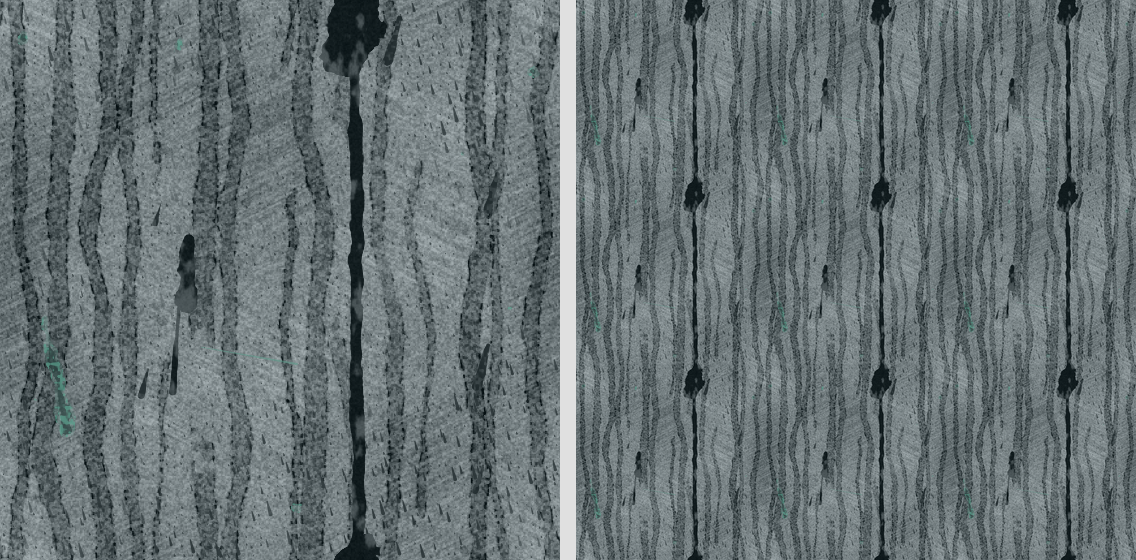
Left: one tile. Right: repeated 3 by 3.
Write a WebGL 1 fragment shader that draws this texture.

```glsl
precision highp float;
uniform vec2 u_resolution;

const float STREAKS = 15.0;
const float SOFT = 0.0012;
const vec3 STEEL_TINT = vec3(-0.04, 0.0, 0.01);
const vec3 VERDIGRIS = vec3(0.36, 0.62, 0.55);

vec2 hash(vec2 p) {
  vec3 q = fract(p.xyx * vec3(0.1031, 0.1030, 0.0973));
  q += dot(q, q.yzx + 33.33);
  return fract((q.xx + q.yz) * q.zy);
}

// Shortest offset on the repeating canvas
vec2 wrap(vec2 d) { return d - floor(d + 0.5); }

float lattice(vec2 cell, vec2 freq) {
  return hash(floor(mod(cell + 0.5, freq)) + freq * 3.1).x;
}

// Value noise that wraps after freq cells
float noise(vec2 uv, vec2 freq) {
  vec2 q = uv * freq, c = floor(q), f = fract(q);
  f = f * f * (3.0 - 2.0 * f);
  float low = mix(lattice(c, freq), lattice(c + vec2(1, 0), freq), f.x);
  float high = mix(lattice(c + vec2(0, 1), freq), lattice(c + 1.0, freq), f.x);
  return mix(low, high, f.y);
}

float fbm(vec2 uv, vec2 freq) {
  float sum = 0.0, amp = 0.533;
  for (int i = 0; i < 4; i++) {
    sum += amp * noise(uv, freq);
    freq *= 2.0;
    amp *= 0.5;
  }
  return sum;
}

float fill(float d) { return 1.0 - smoothstep(-SOFT, SOFT, d); }

// Tapered capsule, thick at the tail of its axis
float drop(vec2 q, vec2 axis, float radius) {
  float t = clamp(dot(q, axis) / dot(axis, axis) + 0.5, 0.0, 1.0);
  return length(q - axis * (t - 0.5)) - radius * mix(1.0, 0.35, t);
}

// One jittered drop per cell, kept by chance
float scatter(vec2 uv, vec2 grid, float keep, vec2 axis, float radius) {
  vec2 cell = mod(floor(uv * grid), grid);
  vec2 place = hash(cell + grid), trait = hash(cell + grid * 2.3 + 17.0);
  vec2 q = (fract(uv * grid) - 0.5 - (place - 0.5) * 0.5) / grid;
  float size = mix(0.4, 1.0, trait.x);
  return trait.y > keep ? 1.0 : drop(q, axis * size, radius * size);
}

// Runs of old paint: x is the body, y the crusted rim
vec2 streaks(vec2 uv, float ragged) {
  vec2 result = vec2(0.0);
  for (float i = 0.0; i < STREAKS; i++) {
    vec2 shape = hash(vec2(i, 4.0)), span = hash(vec2(i, 23.0));
    vec2 track = vec2(uv.y, i / STREAKS);
    float bend = (noise(track, vec2(5.0, STREAKS)) - 0.5) * 0.04
               + (noise(track, vec2(28.0, STREAKS)) - 0.5) * 0.006;
    float center = (i + 0.2 + 0.6 * shape.x) / STREAKS + bend;
    float width = mix(0.004, 0.019, shape.y) * (0.75 + 0.5 * noise(track, vec2(13.0, STREAKS)));
    vec2 off = abs(wrap(uv - vec2(center, span.x)));
    float reach = mix(0.22, 0.8, span.y);
    float mask = 1.0 - smoothstep(reach - 0.015, reach, off.y + ragged * 0.2);
    float d = off.x - width + ragged * 0.012;
    float body = fill(d) * mix(0.65, 1.0, shape.x);
    float rim = 1.0 - smoothstep(0.0, 0.0045, abs(d));
    result = max(result, vec2(body, rim) * mask);
  }
  return result;
}

void main() {
  vec2 uv = gl_FragCoord.xy / u_resolution;
  float cloud = fbm(uv, vec2(4.0, 3.0));
  float ragged = fbm(uv, vec2(45.0, 30.0)) - 0.5;
  float grain = noise(uv, vec2(250.0)) + noise(uv, vec2(430.0)) - 1.0;
  float grit = smoothstep(0.45, 0.75, noise(uv, vec2(210.0, 180.0)));

  // Worn metal: clouds, grain, embossed bumps, brushed scratches
  float relief = ragged + 0.5 - fbm(uv + vec2(-0.002, 0.003), vec2(45.0, 30.0));
  vec2 falling = vec2(uv.x + 2.0 * uv.y, 2.0 * uv.x - uv.y);
  vec2 rising = vec2(uv.x - 2.0 * uv.y, 2.0 * uv.x + uv.y);
  float brushed = (noise(falling, vec2(110.0, 5.0)) - 0.5) * smoothstep(0.4, 0.65, cloud)
                + (noise(rising, vec2(130.0, 4.0)) - 0.5) * smoothstep(0.55, 0.35, cloud);
  float tone = 0.525 + (cloud - 0.5) * 0.3 + grain * 0.13 + relief * 0.22 + brushed * 0.12;

  // Streaks with pitted bodies
  vec2 run = streaks(uv, ragged);
  tone -= run.x * (0.115 + 0.13 * grit) + run.y * (0.04 + 0.19 * grit);

  // Pale stains, specks, slanted drips and long runs
  float cluster = smoothstep(0.38, 0.6, fbm(uv, vec2(3.0, 2.0)));
  float stain = fill(scatter(uv, vec2(15.0, 13.0), 0.35, vec2(0.001, 0.006), 0.011) + ragged * 0.006);
  float specks = fill(scatter(uv, vec2(72.0, 56.0), 0.45, vec2(-0.001, 0.003), 0.0019));
  float drips = max(fill(scatter(uv, vec2(30.0, 16.0), 0.6, vec2(-0.006, 0.023), 0.0036)),
                    fill(scatter(uv, vec2(37.0, 21.0), 0.5, vec2(-0.004, 0.016), 0.003)));
  float longRuns = fill(scatter(uv, vec2(5.0, 4.0), 0.28, vec2(0.024, 0.09), 0.010) + ragged * 0.008);
  tone -= stain * 0.08;
  tone = mix(tone, 0.2, max(specks * 0.75, drips * mix(0.25, 0.9, cluster)));
  tone = mix(tone, 0.15 + 0.12 * grit, longRuns * 0.9);

  // Tar: a full-height band, a ragged clot and a hanging blot
  float sway = (noise(vec2(uv.y, 0.0), vec2(6.0, 1.0)) - 0.5) * 0.01;
  vec2 band = abs(wrap(uv - vec2(0.638 + sway, 0.0)));
  float tar = band.x - 0.011 - 0.014 * smoothstep(0.05, 0.0, band.y) + ragged * 0.012;
  float clot = length(wrap(uv - vec2(0.632, 0.955)) * vec2(1.0, 0.8)) - 0.043;
  tar = min(tar, clot + (fbm(uv, vec2(16.0)) - 0.5) * 0.13);
  tar = min(tar, drop(wrap(uv - vec2(0.335, 0.52)), vec2(0.004, 0.11), 0.021) + ragged * 0.02);
  tar = min(tar, drop(wrap(uv - vec2(0.315, 0.39)), vec2(0.012, 0.18), 0.006) + ragged * 0.005);
  float flake = smoothstep(0.5, 0.72, fbm(uv, vec2(42.0, 24.0)));
  tone = mix(tone, 0.085 + 0.24 * flake + grain * 0.03, fill(tar) * 0.95);

  // Verdigris crack and spots, and one fine pale scratch
  float crack = drop(wrap(uv - vec2(0.1, 0.33)), vec2(-0.045, 0.2), 0.013) + ragged * 0.03;
  float spots = scatter(uv, vec2(8.0, 6.0), 0.2, vec2(0.003, 0.008), 0.011) + ragged * 0.03;
  float scratch = drop(wrap(uv - vec2(0.445, 0.365)), vec2(-0.17, 0.03), 0.0018);
  float patina = fill(min(crack, spots)) * (0.2 + 0.6 * grit);
  tone = mix(tone, 0.12, fill(min(crack, spots) + 0.006) * 0.6);

  vec3 color = clamp(tone, 0.06, 0.68) + STEEL_TINT;
  color = mix(color, VERDIGRIS, max(patina, fill(scratch) * 0.55));
  gl_FragColor = vec4(color, 1.0);
}
```
